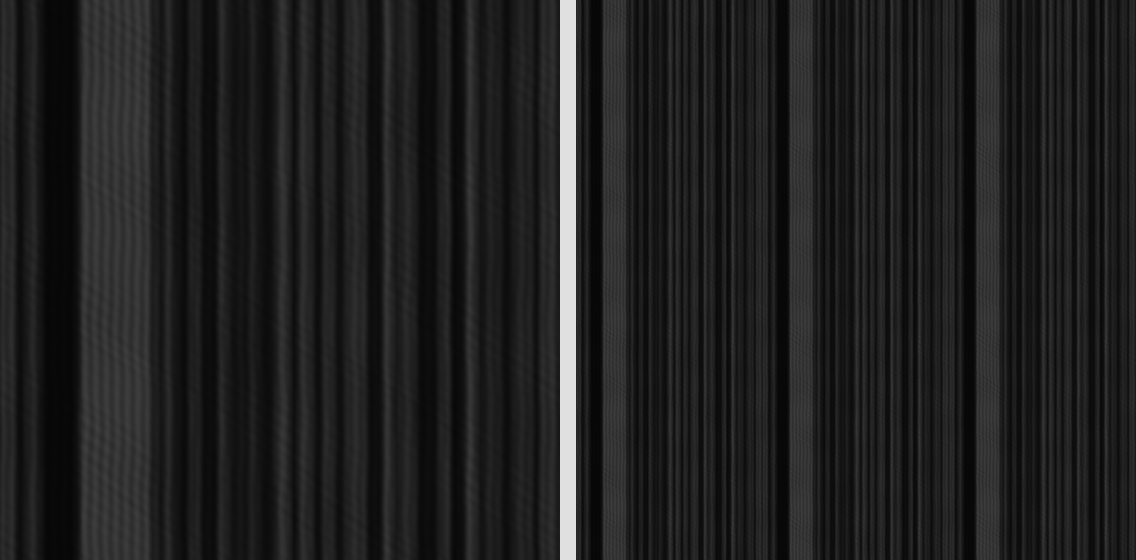
Left: one tile. Right: repeated 3 by 3.
Give the GLSL for this texture, as a WebGL 2 fragment shader.

```glsl
#version 300 es
precision highp float;

uniform vec2 u_resolution;
out vec4 fragColor;

const float TAU = 6.283185;
const float STRIPE_COUNT = 21.0;
const float STRIPE_JITTER = 0.45;
const vec2 STRIPE_HALF_WIDTH = vec2(0.009, 0.021);  // min, max
const vec2 STRIPE_LEVEL = vec2(0.115, 0.205);       // min, max
const float STRIPE_SOFTNESS = 0.009;
const vec2 GROUND_LEVEL = vec2(0.030, 0.078);       // min, max
const vec2 BAND = vec2(0.205, 0.062);               // centre, half width
const float BAND_LEVEL = 0.205;
const vec2 VALLEY = vec2(0.106, 0.034);             // centre, half width
const float VALLEY_LEVEL = 0.030;
const float RIB_COUNT = 54.0;
const float RIB_DEPTH = 0.12;
const float WEAVE_DEPTH = 0.04;
const float FADE_DEPTH = 0.04;
const float WOBBLE = 0.0004;

float hash(float n, float salt) {
    return fract(sin(n * 12.99 + salt * 78.23) * 4375.85);
}

// Horizontal distance on a wrapped unit interval
float wrappedDistance(float a, float b) {
    return abs(fract(a - b + 0.5) - 0.5);
}

float softBar(float x, float centre, float halfWidth, float softness) {
    float d = wrappedDistance(x, centre);
    return 1.0 - smoothstep(halfWidth - softness, halfWidth + softness, d);
}

// Dark ground with slow tonal drift across the width
float groundTone(float x) {
    float drift = 0.5 + 0.3 * sin(TAU * 7.0 * x + 1.3) + 0.2 * sin(TAU * 17.0 * x);
    return mix(GROUND_LEVEL.x, GROUND_LEVEL.y, drift);
}

// Jittered stripes, one per wrapped cell; most are narrow, a few wide
float stripeTone(float x) {
    float ground = groundTone(x);
    float tone = ground;
    float cell = floor(x * STRIPE_COUNT);
    for (float k = -1.0; k <= 1.0; k++) {
        float id = mod(cell + k, STRIPE_COUNT);
        float offset = 0.5 + STRIPE_JITTER * (hash(id, 1.0) - 0.5);
        float centre = (id + offset) / STRIPE_COUNT;
        float wide = pow(hash(id, 2.0), 2.5);
        float halfWidth = mix(STRIPE_HALF_WIDTH.x, STRIPE_HALF_WIDTH.y, wide);
        float level = mix(STRIPE_LEVEL.x, STRIPE_LEVEL.y, hash(id, 3.0));
        float cover = softBar(x, centre, halfWidth, STRIPE_SOFTNESS);
        tone = max(tone, mix(ground, level, cover));
    }
    return tone;
}

// Vertical ribs crossed by a faint slanted weave
float clothShade(vec2 uv) {
    float bend = 0.5 * sin(TAU * 3.0 * uv.y) + 0.3 * sin(TAU * (5.0 * uv.x + 8.0 * uv.y));
    float ribs = sin(TAU * RIB_COUNT * uv.x + bend);
    float weave = sin(TAU * (31.0 * uv.x + 43.0 * uv.y) + 2.0 * bend)
                + 0.6 * sin(TAU * (17.0 * uv.x + 29.0 * uv.y) - 3.0 * bend);
    float patches = 0.6 + 0.4 * sin(TAU * (3.0 * uv.x + 4.0 * uv.y) + 2.0 * bend);
    float fade = sin(TAU * (2.0 * uv.x + uv.y)) * sin(TAU * (3.0 * uv.y - uv.x) + 0.7);
    return 1.0 + RIB_DEPTH * ribs + WEAVE_DEPTH * weave * patches + FADE_DEPTH * fade;
}

void main() {
    vec2 uv = gl_FragCoord.xy / u_resolution;

    // Slight unevenness along the length of the stripes
    float sway = sin(TAU * (4.0 * uv.y + 3.0 * uv.x)) + 0.5 * sin(TAU * (19.0 * uv.y + 11.0 * uv.x));
    float x = fract(uv.x + WOBBLE * sway);

    float tone = stripeTone(x);
    tone = mix(tone, VALLEY_LEVEL, softBar(x, VALLEY.x, VALLEY.y, 0.014));
    tone = mix(tone, BAND_LEVEL, softBar(x, BAND.x, BAND.y, 0.007));
    tone *= clothShade(uv);

    fragColor = vec4(vec3(tone), 1.0);
}
```
